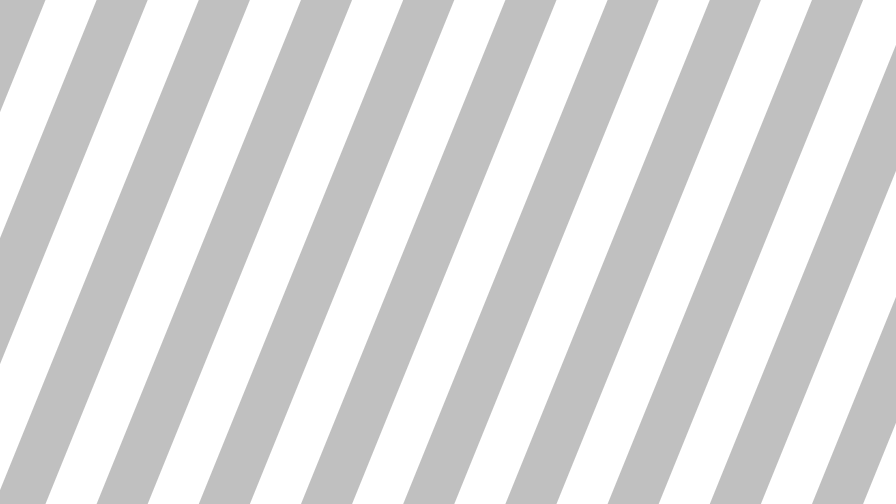
This pattern is drawn by a WebGL 1 fragment shader. Its source:

```glsl
precision highp float;

uniform vec2 u_resolution;

// Signed distance to the nearest band edge, negative inside a band.
float bandDistance(vec2 p) {
    // Stripes per canvas height along each axis
    vec2 frequency = vec2(4.9315, -2.0);
    float phase = dot(p, frequency) - 0.195;
    float fromCentre = abs(fract(phase + 0.5) - 0.5);
    return (fromCentre - 0.25) / length(frequency);
}

void main() {
    vec2 p = gl_FragCoord.xy / u_resolution.y;

    // Edge softened over one pixel
    float band = clamp(0.5 - bandDistance(p) * u_resolution.y, 0.0, 1.0);

    vec3 white = vec3(1.0);
    vec3 silver = vec3(0.753);
    gl_FragColor = vec4(mix(white, silver, band), 1.0);
}
```
